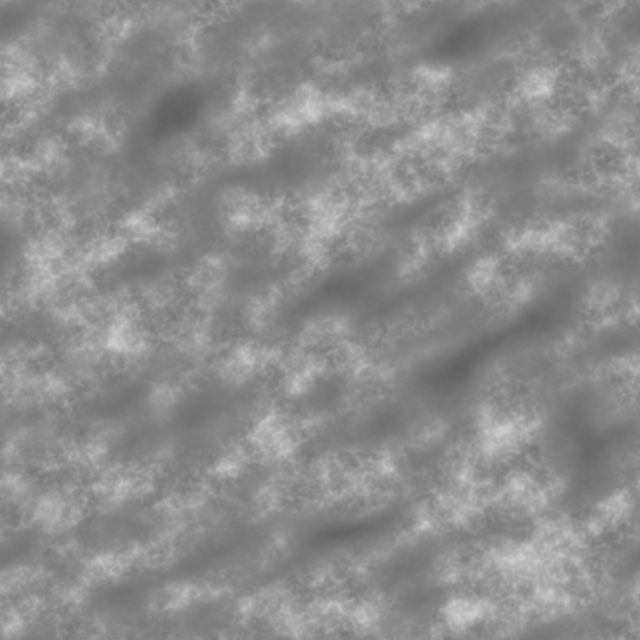
Write a Shadertoy shader that draws this texture.

```glsl
// Random unit gradient for one lattice corner
vec2 cornerGradient(ivec2 corner, uint seed) {
    uvec2 c = uvec2(corner);
    uint h = c.x * 374761393u + c.y * 668265263u + seed * 2246822519u;
    h = (h ^ (h >> 15)) * 2654435761u;
    h = (h ^ (h >> 13)) * 3266489917u;
    h ^= h >> 16;
    float angle = 6.28318 * float(h & 65535u) / 65536.0;
    return vec2(cos(angle), sin(angle));
}

// Gradient noise on a slanted lattice; an integer matrix makes it wrap on the unit square
float tiledNoise(vec2 uv, mat2 lattice, uint seed) {
    mat2 toCanvas = inverse(lattice);
    vec2 p = lattice * uv;
    vec2 cell = floor(p);
    vec2 f = p - cell;
    vec2 blend = f * f * f * (f * (f * 6.0 - 15.0) + 10.0);
    float corners[4];
    for (int i = 0; i < 4; i++) {
        vec2 offset = vec2(i & 1, i >> 1);
        vec2 corner = cell + offset;
        vec2 wrapped = corner - lattice * floor(toCanvas * corner + 1e-5);
        corners[i] = dot(cornerGradient(ivec2(round(wrapped)), seed), f - offset);
    }
    return mix(mix(corners[0], corners[1], blend.x),
               mix(corners[2], corners[3], blend.x), blend.y);
}

void mainImage(out vec4 fragColor, in vec2 fragCoord) {
    vec2 uv = fragCoord / iResolution.xy;

    // Lattices slanted up to the right: long drifts and round puffs
    mat2 drift = mat2(2, -2, 1, 4);
    mat2 puff = mat2(14, -8, 8, 15);

    // Gentle warp that frays the outlines
    vec2 warp = vec2(tiledNoise(uv, puff, 11u), tiledNoise(uv, puff, 12u));
    vec2 p = uv + 0.015 * warp;

    // Broad, stretched light and dark patches
    float broad = 0.45 * tiledNoise(p, drift, 1u)
                + 0.85 * tiledNoise(p, drift * 2.0, 2u)
                + 0.75 * tiledNoise(p, drift * 4.0, 3u);

    // Fine octaves of rounded puffs, brighter at their tops
    float detail = 0.0;
    float amplitude = 0.5;
    float scale = 1.0;
    for (uint octave = 0u; octave < 4u; octave++) {
        float n = tiledNoise(uv + 0.005 * warp, puff * scale, 20u + octave);
        detail += amplitude * (n + 0.9 * n * n - 0.05);
        amplitude *= 0.76;
        scale *= 2.0;
    }

    // Dark hollows stay smooth, bright crests turn fluffy
    float fluff = mix(0.2, 1.2, smoothstep(-0.35, 0.25, broad));
    float grey = 0.55 + 0.2 * broad + 0.24 * fluff * detail;
    fragColor = vec4(vec3(clamp(grey, 0.34, 0.78)), 1.0);
}
```
